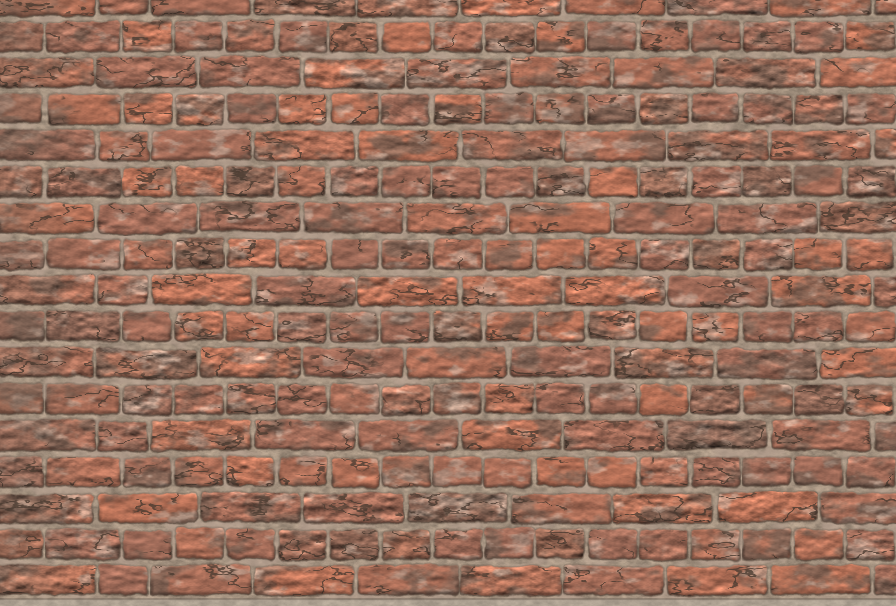
Write a Shadertoy shader that draws this texture.

```glsl
// Lengths are in courses: one brick row plus its bed joint.
const float COURSES = 16.71;
const float LEDGE_HEIGHT = 0.21;
const float STRETCHER = 2.848;
const float HEADER = 1.424;
const vec2 JOINT = vec2(0.10, 0.18);
const float CORNER = 0.09;
const float EDGE_WEAR = 0.13;
const vec2 LIGHT_STEP = vec2(-0.05, 0.09);

const vec3 RED = vec3(0.71, 0.44, 0.34);
const vec3 ROSE = vec3(0.61, 0.41, 0.34);
const vec3 BROWN = vec3(0.46, 0.37, 0.32);
const vec3 CREVICE = vec3(0.29, 0.23, 0.19);
const vec3 LIME = vec3(0.72, 0.63, 0.57);
const vec3 MORTAR = vec3(0.63, 0.56, 0.49);
const vec3 LEDGE = vec3(0.68, 0.63, 0.57);

float hash(vec2 p) {
    vec3 q = fract(vec3(p.xyx) * 0.1031);
    q += dot(q, q.yzx + 33.33);
    return fract((q.x + q.y) * q.z);
}

float noise(vec2 p) {
    vec2 i = floor(p), f = fract(p);
    f = f * f * (3.0 - 2.0 * f);
    return mix(mix(hash(i), hash(i + vec2(1, 0)), f.x),
               mix(hash(i + vec2(0, 1)), hash(i + vec2(1, 1)), f.x), f.y);
}

float fbm(vec2 p) {
    float sum = 0.0, amplitude = 0.533;
    for (int i = 0; i < 4; i++) {
        sum += amplitude * noise(p);
        p = p * 2.03 + 17.3;
        amplitude *= 0.5;
    }
    return sum;
}

// Left end, right end and index of the brick at x; header rows alternate
// with two staggered kinds of stretcher row.
vec3 brickSpan(float x, float row) {
    float kind = mod(row, 4.0);
    bool headers = mod(row, 2.0) > 0.5;
    float pitch = headers ? HEADER : STRETCHER;
    float start = headers ? 3.36 : (kind < 1.0 ? 4.13 : 2.63);
    float closer = headers ? 1.23 : (kind < 1.0 ? 2.68 : -0.1);
    if (x < closer) return vec3(-0.2, closer, -2.0);
    if (x < start) return vec3(closer, start, -1.0);
    float index = floor((x - start) / pitch);
    return vec3(start + pitch * vec2(index, index + 1.0), index);
}

float roundedBox(vec2 p, vec2 halfSize) {
    vec2 q = abs(p) - halfSize + CORNER;
    return length(max(q, 0.0)) + min(max(q.x, q.y), 0.0) - CORNER;
}

// Fired clay: per-brick tone, stains, lime bloom, creases and relief.
vec3 clay(vec2 p, vec2 id, float x) {
    float tone = hash(id + 5.0), rough = hash(id + 41.0);
    vec2 s = p + 40.0 * vec2(tone, rough);
    vec3 color = mix(RED, ROSE, smoothstep(0.1, 0.9, tone));
    color = mix(color, BROWN, 0.6 * smoothstep(0.78, 1.0, rough));
    color = mix(color, BROWN, 0.75 * smoothstep(0.5, 0.7, fbm(s * vec2(1.1, 1.9))));
    color = mix(color, LIME, 0.6 * smoothstep(0.57, 0.76, fbm(s * vec2(1.6, 3.0) + 71.0)));
    color = mix(color, BROWN, 0.45 * smoothstep(2.8, 0.3, x));
    vec2 grain = vec2(2.2, 4.5);
    float slope = fbm(s * grain) - fbm((s + LIGHT_STEP) * grain);
    color *= 1.0 + (0.6 + 0.9 * rough) * slope;
    float crease = smoothstep(0.035, 0.008, abs(fbm(s * vec2(1.2, 2.8) + 23.0) - 0.5));
    float broken = smoothstep(0.42, 0.62, noise(s * vec2(1.3, 2.0) + 9.0) + 0.3 * (rough - 0.5));
    return mix(color, CREVICE, 0.8 * crease * broken);
}

void mainImage(out vec4 fragColor, in vec2 fragCoord) {
    float pixel = COURSES / iResolution.y;
    vec2 p = fragCoord * pixel - vec2(0.0, LEDGE_HEIGHT);
    vec2 bent = p;
    bent.y += 0.07 * (noise(p * vec2(0.5, 0.3) + 3.0) - 0.5) * smoothstep(0.0, 0.5, p.y);
    float row = floor(bent.y);

    // Brick outline with uneven size, placement and worn edges
    vec3 span = brickSpan(bent.x, row);
    vec2 id = vec2(span.z, row) + 13.0;
    vec2 center = vec2(0.5 * (span.x + span.y), row + 0.5);
    vec2 halfSize = 0.5 * (vec2(span.y - span.x, 1.0) - JOINT);
    vec2 shift = vec2(hash(id), hash(id + 29.0)) - 0.5;
    vec2 local = bent - center - 0.05 * shift;
    halfSize -= 0.025 * vec2(hash(id + 67.0), hash(id + 83.0));
    float d = roundedBox(local, halfSize) + EDGE_WEAR * (fbm(p * 3.2) - 0.5);

    // Sandy joints, darkened next to the brick and most of all below it
    float sand = fbm(p * vec2(5.0, 8.0));
    vec3 joint = MORTAR * (0.78 + 0.48 * sand);
    joint = mix(joint, LIME, 0.6 * smoothstep(0.45, 0.7, fbm(p * vec2(1.4, 2.5) + 50.0)));
    float under = smoothstep(0.1, -0.15, local.y);
    joint = mix(joint, CREVICE, (0.3 + 0.45 * under) * smoothstep(0.07, 0.0, d));

    // Brick face with a lit upper arris and a shaded lower one
    vec3 face = clay(p, id, p.x);
    float rim = smoothstep(-0.12, 0.0, d);
    face *= 1.0 + rim * mix(-0.32, 0.1, smoothstep(-0.35, 0.35, local.y));

    vec3 color = mix(face, joint, smoothstep(-pixel, pixel, d));

    // Stone ledge at the foot of the wall
    vec3 stone = LEDGE * (0.85 + 0.3 * sand);
    stone = mix(stone, CREVICE, 0.5 * smoothstep(-0.07, 0.0, p.y));
    color = mix(stone, color, smoothstep(-pixel, pixel, p.y));
    fragColor = vec4(clamp(color, 0.0, 1.0), 1.0);
}
```
